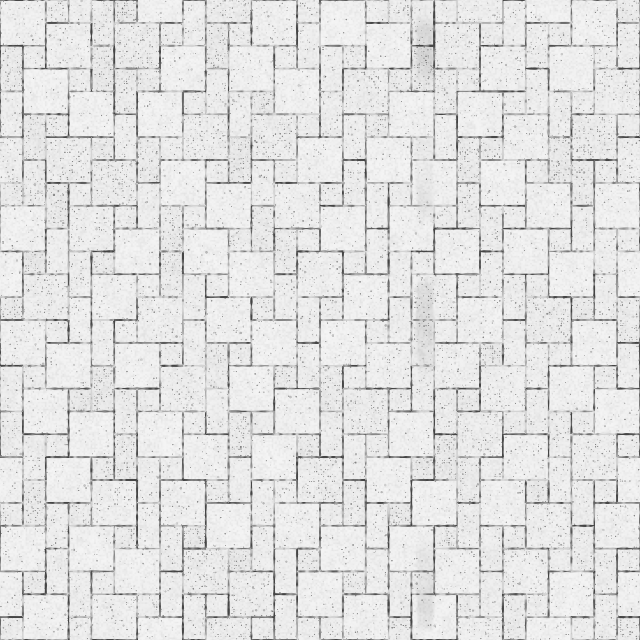
Reproduce this texture procedurally as a Shadertoy shader.

```glsl
const float GRID = 28.0;          // paving units across the canvas
const int CLASSES = 14;           // units in one repeating cluster
const float JOINT_HALF_WIDTH = 0.04;
const vec3 STONE = vec3(0.948);
const vec3 JOINT_DARK = vec3(0.27);
const vec3 JOINT_FILLED = vec3(0.83);

// Each piece: lattice class of its upper left unit, width, height
const ivec3 PIECES[6] = ivec3[6](
    ivec3(11, 2, 2), ivec3(0, 2, 2),
    ivec3(4, 1, 2), ivec3(8, 1, 2),
    ivec3(2, 1, 1), ivec3(5, 1, 1));

float hash(vec2 p, float seed) {
    vec3 q = fract(p.xyx * vec3(0.1031, 0.1030, 0.0973) + seed * 0.317);
    q += dot(q, q.yzx + 33.33);
    return fract((q.x + q.y) * q.z);
}

float valueNoise(vec2 p, float seed) {
    vec2 i = floor(p), f = fract(p);
    f = f * f * (3.0 - 2.0 * f);
    float low = mix(hash(i, seed), hash(i + vec2(1, 0), seed), f.x);
    float high = mix(hash(i + vec2(0, 1), seed), hash(i + vec2(1, 1), seed), f.x);
    return mix(low, high, f.y);
}

int latticeClass(ivec2 unit) {
    return (unit.x + 9 * unit.y + 10 * CLASSES) % CLASSES;
}

// Returns the origin (xy) and size (zw) of the piece covering a unit
vec4 findPiece(ivec2 unit) {
    for (int i = 0; i < 6; i++) {
        ivec3 piece = PIECES[i];
        for (int y = 0; y < piece.z; y++) {
            for (int x = 0; x < piece.y; x++) {
                ivec2 origin = unit - ivec2(x, y);
                if (latticeClass(origin) == piece.x) return vec4(origin, piece.yz);
            }
        }
    }
    return vec4(unit, 1, 1);
}

// Round pits scattered one per cell, returned as darkness
float pits(vec2 p, float scale, float density, float pixel, float seed) {
    vec2 q = p * scale, cell = floor(q);
    vec2 center = 0.3 + 0.4 * vec2(hash(cell, seed), hash(cell, seed + 1.0));
    float radius = mix(0.16, 0.36, hash(cell, seed + 2.0));
    float blur = max(0.08, 0.5 * pixel * scale);
    float dist = length(fract(q) - center);
    float dotMask = 1.0 - smoothstep(radius - blur, radius + blur, dist);
    float present = step(hash(cell, seed + 3.0), density);
    return dotMask * present * mix(0.08, 0.4, hash(cell, seed + 4.0));
}

// Faint weathered strip with broken patches
float stain(vec2 p, float column) {
    float edge = abs(p.x - column) + 0.15 * valueNoise(p * 3.0, 20.0);
    float strip = 1.0 - smoothstep(0.35, 0.55, edge);
    float patches = smoothstep(0.52, 0.72, valueNoise(vec2(column, p.y * 0.45), 21.0));
    return strip * patches * mix(0.5, 1.0, valueNoise(p * 2.0, 22.0));
}

vec3 stoneColor(vec2 p, vec4 piece, float pixel) {
    vec2 id = mod(piece.xy, GRID);
    float small = 1.0 - smoothstep(1.0, 4.0, piece.z * piece.w);
    float dirt = pow(hash(id, 1.0), 3.0);
    float density = 0.06 + 0.22 * dirt + 0.06 * small;
    float grain = valueNoise(p * 13.0, 2.0);
    float mottle = valueNoise(p * 2.2, 3.0);
    float shade = 0.055 * grain * grain + 0.018 * mottle;
    shade += 0.018 * dirt + 0.012 * small;
    shade += pits(p, 10.0, density, pixel, 4.0);
    shade += 0.6 * pits(p + 0.37, 6.0, density * 0.25, pixel, 9.0);
    return STONE + 0.012 - shade;
}

// Joints vary by segment and hold broken crumbs of pale filling
vec3 jointColor(vec2 p, bool vertical) {
    vec2 segment = vertical ? vec2(2.0 * round(p.x), 2.0 * floor(p.y) + 1.0)
                            : vec2(2.0 * floor(p.x) + 1.0, 2.0 * round(p.y));
    float crumbs = valueNoise(p * 7.0, 14.0) - 0.5;
    float filling = mix(0.12, 0.95, hash(segment, 15.0)) + 0.9 * crumbs;
    return mix(JOINT_DARK, JOINT_FILLED, clamp(filling, 0.0, 1.0));
}

void mainImage(out vec4 fragColor, in vec2 fragCoord) {
    vec2 uv = fragCoord / iResolution.xy;
    vec2 p = vec2(uv.x, 1.0 - uv.y) * GRID;
    float pixel = GRID / iResolution.y;

    // Distance to the nearest side, slightly worn
    vec4 piece = findPiece(ivec2(floor(p)));
    vec2 local = p - piece.xy;
    vec2 toSide = min(local, piece.zw - local);
    float wear = 0.025 * (valueNoise(p * 5.0, 16.0) - 0.5);
    float dist = min(toSide.x, toSide.y) + wear;
    float joint = 1.0 - smoothstep(-0.5, 0.5, (dist - JOINT_HALF_WIDTH) / pixel);

    vec3 color = stoneColor(p, piece, pixel);
    color -= 0.09 * stain(p, 18.6);
    color = mix(color, jointColor(p, toSide.x < toSide.y), joint);
    fragColor = vec4(clamp(color, 0.0, 1.0), 1.0);
}
```
